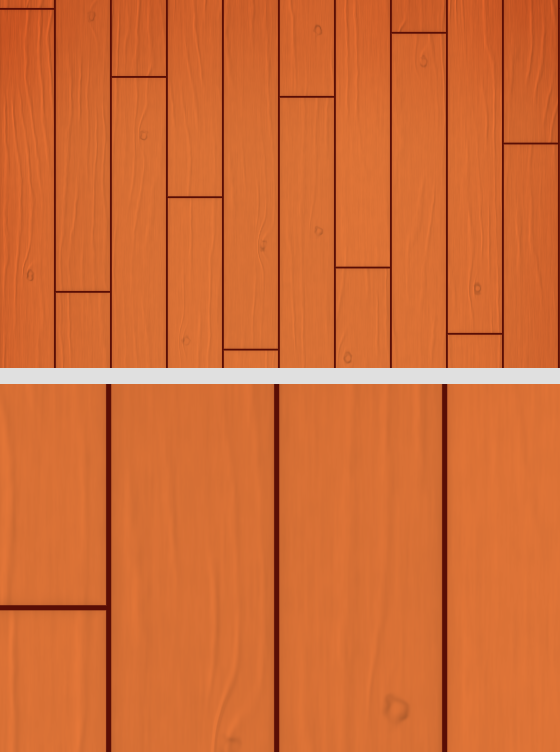
Top: the whole. Bottom: its middle third, enlarged.
Reproduce this texture procedurally as a Shadertoy shader.

```glsl
const float COLUMNS = 10.0;
const float SEAM_SHIFT = 0.02;        // column offset, in columns
const float SEAM_HALF_WIDTH = 0.0022; // in canvas heights
const vec3 WOOD = vec3(0.855, 0.445, 0.212);
const vec3 WOOD_EDGE = vec3(0.77, 0.325, 0.135);
const vec3 SEAM = vec3(0.35, 0.055, 0.02);

// Height of the butt joint in each column, from the bottom
const float JOINTS[10] = float[10](
    0.976, 0.207, 0.791, 0.464, 0.050, 0.737, 0.273, 0.911, 0.093, 0.610);

float hash(vec2 p) {
    return fract(sin(dot(p, vec2(127.1, 311.7))) * 43758.5453);
}

float noise(vec2 p) {
    vec2 cell = floor(p);
    vec2 f = fract(p);
    f = f * f * (3.0 - 2.0 * f);
    float low = mix(hash(cell), hash(cell + vec2(1.0, 0.0)), f.x);
    float high = mix(hash(cell + vec2(0.0, 1.0)), hash(cell + vec2(1.0, 1.0)), f.x);
    return mix(low, high, f.y);
}

float fbm(vec2 p) {
    float sum = 0.0;
    float weight = 0.5;
    for (int i = 0; i < 4; i++) {
        sum += weight * noise(p);
        p = p * 2.03 + 17.3;
        weight *= 0.5;
    }
    return sum;
}

// Relief of the growth rings, bent around one knot per plank
float grainHeight(vec2 p, vec2 knot, float seed) {
    vec2 offset = vec2(seed * 7.3, seed * 3.1);
    vec2 d = (p - knot) * vec2(1.0, 0.45);
    float bend = exp(-dot(d, d) * 2200.0);
    float rings = p.x * 62.0
        + 5.5 * noise(p * vec2(9.0, 2.2) + offset)
        + 1.3 * fbm(p * vec2(26.0, 9.0) + offset)
        + 2.2 * bend;
    float ridge = pow(0.5 + 0.5 * sin(rings * 3.2), 4.0);
    float breaks = smoothstep(0.25, 0.75, noise(p * vec2(38.0, 6.0) + offset));
    float fibre = fbm(p * vec2(150.0, 11.0) + offset);
    return ridge * breaks + 0.7 * fibre;
}

// Small swirl with a dark rim
float knotMark(vec2 p, vec2 knot, float seed) {
    vec2 d = (p - knot) * vec2(1.0, 0.7);
    float r = length(d) + 0.006 * (noise(p * 120.0 + seed) - 0.5);
    return exp(-pow((r - 0.008) / 0.003, 2.0)) * noise(p * 80.0 + seed * 3.0);
}

// Soft line coverage at a distance from its centre
float lineMask(float dist, float halfWidth, float pixel) {
    float soft = max(pixel, 0.0012);
    return 1.0 - smoothstep(halfWidth - 0.5 * soft, halfWidth + 0.7 * soft, dist);
}

void mainImage(out vec4 fragColor, in vec2 fragCoord) {
    vec2 uv = fragCoord / iResolution.xy;
    float aspect = iResolution.x / iResolution.y;
    vec2 p = vec2(uv.x * aspect, uv.y);
    float pixel = 1.0 / iResolution.y;

    // Columns and planks
    float across = uv.x * COLUMNS + SEAM_SHIFT;
    float column = floor(across);
    float joint = JOINTS[int(mod(column, COLUMNS))];
    float seed = column * 2.0 + step(joint, uv.y) + 1.0;
    float columnWidth = aspect / COLUMNS;

    // Redder, deeper tone towards the top and the sides
    float side = pow(abs(uv.x * 2.0 - 1.0), 3.0);
    float top = smoothstep(0.55, 1.05, uv.y);
    float shade = clamp(0.55 * side + 0.6 * top, 0.0, 1.0);
    shade *= 0.65 + 0.6 * fbm(p * vec2(7.0, 2.5) + seed * 5.7);
    vec3 color = mix(WOOD, WOOD_EDGE, clamp(shade, 0.0, 1.0));
    color *= 1.0 + 0.03 * (hash(vec2(seed, 4.0)) - 0.5);

    // Embossed grain, lit from the left
    vec2 knot = vec2((column - SEAM_SHIFT + 0.2 + 0.6 * hash(vec2(seed, 1.0))) * columnWidth,
                     hash(vec2(seed, 2.0)));
    vec2 lightStep = vec2(0.0022, -0.0012);
    float relief = grainHeight(p + lightStep, knot, seed) - grainHeight(p, knot, seed);
    color *= 1.0 + clamp(relief, -0.6, 0.6) * mix(0.09, 0.24, shade);
    color *= 1.0 - 0.2 * knotMark(p, knot, seed);

    // Fine mottling
    color *= 1.0 + 0.035 * (fbm(p * vec2(90.0, 45.0)) - 0.47);

    // Seams between columns and the joint in each column
    float seamX = (0.5 - abs(fract(across) - 0.5)) * columnWidth;
    float seamY = abs(uv.y - joint);
    float dist = min(seamX, seamY);
    color *= 1.0 - 0.12 * exp(-dist * 220.0);
    color = mix(color, SEAM, lineMask(dist, SEAM_HALF_WIDTH, pixel));

    fragColor = vec4(color, 1.0);
}
```
